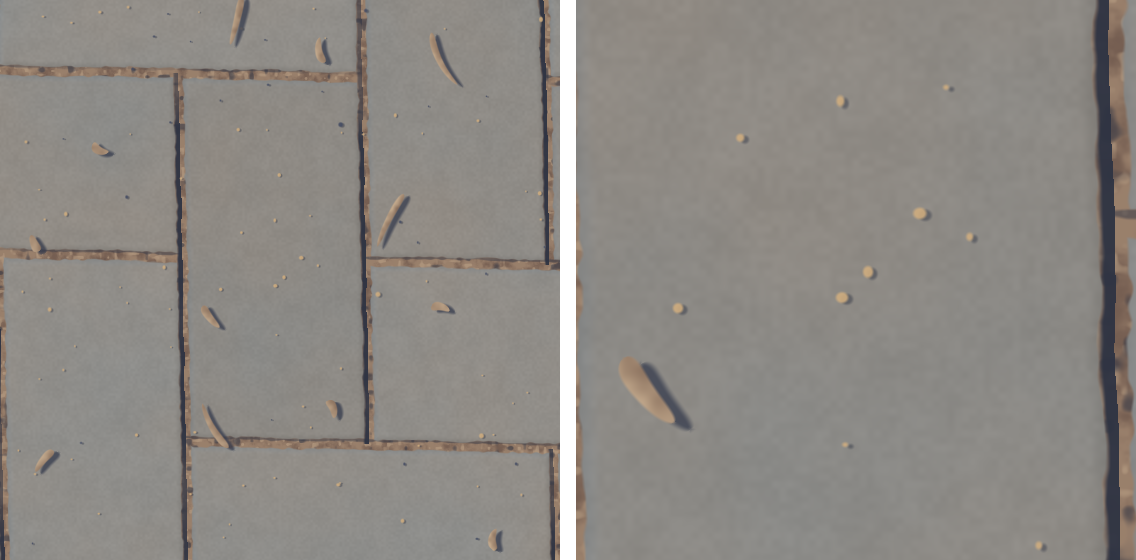
Left, the full canvas; right, a detail of the centre.
Reproduce this texture procedurally as a Shadertoy shader.

```glsl
// Herringbone paving of worn grey 2:1 slabs with sandy, half-shaded joints.
// Each grid cell is half a slab; (column + row) mod 4 says which side joins
// its other half. Hashed grit, chips and curved twigs lie on top.

const float PITCH       = 0.328;               // slab width, in canvas heights
const vec2  ORIGIN      = vec2(-0.002, 0.135); // first joint crossing, y down
const float SKEW        = 0.020;               // slight lean of both joint sets
const float WOBBLE      = 0.0035;              // waviness of the joints
const float JOINT_HALF  = 0.027;               // half joint width, in cells
const vec2  SHADOW_STEP = vec2(0.010, 0.004);  // shadow of loose debris
const int   TWIG_COLS   = 4;
const int   TWIG_ROWS   = 3;

const vec3 SLAB   = vec3(0.56, 0.55, 0.53);
const vec3 WARM   = vec3(0.58, 0.545, 0.51);
const vec3 COOL   = vec3(0.53, 0.54, 0.54);
const vec3 SAND   = vec3(0.60, 0.50, 0.42);
const vec3 EARTH  = vec3(0.46, 0.37, 0.32);
const vec3 STRAW  = vec3(0.75, 0.65, 0.54);
const vec3 BARK   = vec3(0.52, 0.42, 0.35);
const vec3 SHADOW = vec3(0.18, 0.20, 0.26);

float hash(vec2 p) {
    vec3 q = fract(vec3(p.xyx) * 0.1031);
    q += dot(q, q.yzx + 33.33);
    return fract((q.x + q.y) * q.z);
}

vec2 hash2(vec2 p) { return vec2(hash(p + 17.3), hash(p + 61.7)); }

float noise(vec2 p) {
    vec2 i = floor(p), f = fract(p);
    f = f * f * (3.0 - 2.0 * f);
    return mix(mix(hash(i), hash(i + vec2(1, 0)), f.x),
               mix(hash(i + vec2(0, 1)), hash(i + vec2(1, 1)), f.x), f.y);
}

float fbm(vec2 p) {
    float sum = 0.0, amp = 0.5;
    for (int i = 0; i < 4; i++) {
        sum += amp * noise(p);
        p = p * 2.03 + 19.1;
        amp *= 0.5;
    }
    return sum;
}

// Slabs and joints; p has y pointing down.
vec3 paving(vec2 p, float soft) {
    vec2 wave = vec2(noise(p * 22.0), noise(p * 22.0 + 50.0)) - 0.5;
    vec2 q = p - SKEW * (p.yx - 0.5) + WOBBLE * wave;
    vec2 cell = (q - ORIGIN) / PITCH + vec2(0.0, 1.0);
    vec2 id = floor(cell), f = fract(cell);
    float part = mod(id.x + id.y, 4.0);
    float aa = soft / PITCH;

    // Distances to the open sides; the shared side is pushed away.
    float left   = f.x + (part == 1.0 ? 9.0 : 0.0);
    float right  = 1.0 - f.x + (part == 0.0 ? 9.0 : 0.0);
    float top    = f.y + (part == 3.0 ? 9.0 : 0.0);
    float bottom = 1.0 - f.y + (part == 2.0 ? 9.0 : 0.0);
    float edge = min(min(left, right), min(top, bottom));

    // Both halves of a slab share one tint.
    vec2 slabId = id - vec2(part == 1.0, part == 3.0);
    float mottle = fbm(p * 5.0);
    vec3 col = mix(COOL, WARM, clamp(1.8 * mottle - 0.4, 0.0, 1.0));
    col = mix(col, SLAB, 0.5) + 0.022 * (hash(slabId + 40.0) - 0.5);
    col += 0.035 * (fbm(p * 38.0) - 0.47) + 0.022 * (noise(p * 230.0) - 0.5);
    col += vec3(0.01, 0.025, 0.04) * smoothstep(0.065, 0.03, min(left, top));
    col *= 1.0 - 0.08 * smoothstep(0.06, 0.02, edge);

    // Crumbly sand, with darker clods and pale grains.
    float rough = noise(p * 95.0) - 0.5;
    float grain = noise(p * 150.0 + 8.0);
    vec3 fill = mix(EARTH, SAND, smoothstep(0.15, 0.6, fbm(p * 55.0 + 3.0)));
    fill = mix(fill, STRAW, 0.5 * smoothstep(0.6, 0.9, grain));
    fill = mix(fill, SHADOW, 0.55 * smoothstep(0.72, 0.92, noise(p * 80.0 + 30.0)));
    float halfWidth = JOINT_HALF + 0.013 * rough;
    col = mix(col, fill, smoothstep(aa, -aa, edge - halfWidth));

    // Slabs shade the joint on their right, and faintly the one below.
    float depth = smoothstep(0.15, 0.45, noise(p * 7.0 + 12.0));
    float shadeRight = smoothstep(2.0 * aa, -aa, right - 0.022 - 0.008 * rough);
    float shadeBelow = smoothstep(aa, -aa, abs(bottom - 0.022) - 0.005 - 0.012 * rough);
    col = mix(col, SHADOW, shadeRight * mix(0.55, 0.95, depth));
    return mix(col, SHADOW, shadeBelow * mix(0.15, 0.5, depth));
}

// One jittered speck per kept grid square, with a faint shadow.
vec3 addGrit(vec3 col, vec2 p, float density, float keep, float soft) {
    vec2 id = floor(p * density);
    vec2 d = p - (id + 0.2 + 0.6 * hash2(id + density)) / density;
    float seed = hash(id + 3.0 * density);
    float radius = mix(0.0013, 0.0042, pow(hash(id + 7.0), 3.0));
    d *= 1.0 + 0.4 * (hash2(id + 90.0) - 0.5);
    float on = step(seed, keep);
    float shade = smoothstep(soft, -soft, length(d - 0.3 * SHADOW_STEP) - radius);
    float speck = smoothstep(soft, -soft, length(d) - radius);
    vec3 tone = hash(id + 23.0) < 0.2 ? SHADOW * 1.5 : STRAW * vec3(1.08, 1.04, 0.92);
    col = mix(col, SHADOW, 0.45 * on * shade);
    return mix(col, tone, 0.9 * on * speck);
}

// Coverage of a tapered, bent sliver; side runs -1 to 1 across it.
float sliver(vec2 d, vec2 axis, vec2 size, float bend, float soft, out float side) {
    vec2 a = vec2(dot(d, axis), dot(d, vec2(-axis.y, axis.x)));
    float u = a.x / size.x;
    float across = a.y - bend * size.x * (u * u - 0.4);
    float width = size.y * sqrt(max(0.0, 1.0 - u * u * u * u)) * (0.75 + 0.25 * u);
    side = clamp(across / size.y, -1.0, 1.0);
    return smoothstep(soft, -soft, max(abs(across) - width, abs(a.x) - size.x));
}

vec3 addTwigs(vec3 col, vec2 p, float soft) {
    for (int i = 0; i < TWIG_COLS * TWIG_ROWS; i++) {
        vec2 id = vec2(i % TWIG_COLS, i / TWIG_COLS);
        vec2 d = p - (id + 0.1 + 0.8 * hash2(id + 5.0)) / vec2(TWIG_COLS, TWIG_ROWS);
        float angle = 6.2832 * hash(id + 31.0), span = hash(id + 47.0);
        vec2 axis = vec2(cos(angle), sin(angle));
        vec2 size = vec2(mix(0.016, 0.074, span * span), mix(0.0095, 0.0065, span));
        float bend = 0.6 * (hash(id + 71.0) - 0.5), side, unused;
        float shade = sliver(d - SHADOW_STEP, axis, size, bend, 2.0 * soft, unused);
        float body = sliver(d, axis, size, bend, soft, side);
        float lit = 0.5 - 0.5 * side * dot(vec2(-axis.y, axis.x), normalize(SHADOW_STEP));
        vec3 wood = mix(BARK, STRAW, clamp(lit + 0.5 * noise(p * 110.0) - 0.15, 0.0, 1.0));
        col = mix(col, SHADOW * 1.15, 0.75 * shade);
        col = mix(col, wood, body);
    }
    return col;
}

void mainImage(out vec4 fragColor, in vec2 fragCoord) {
    vec2 p = fragCoord / iResolution.y;
    p.y = 1.0 - p.y;
    float soft = max(1.0 / iResolution.y, 0.0013);
    vec3 col = paving(p, soft);
    col = addGrit(col, p, 11.0, 0.40, soft);
    col = addGrit(col, p, 19.0, 0.13, soft);
    fragColor = vec4(addTwigs(col, p, soft), 1.0);
}
```
